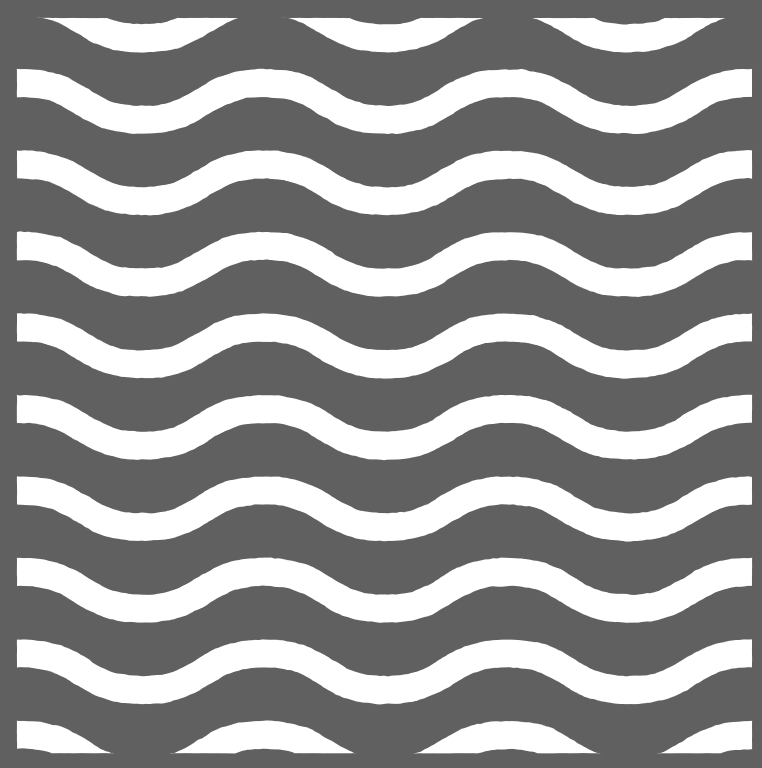
Give the GLSL for this pattern, as a Shadertoy shader.

```glsl
// Rows of white wavy bands with slightly ragged edges, cropped to a square on grey.
#define WAVE_LENGTH 0.3168
#define ROW_SPACING 0.1061
#define AMPLITUDE 0.0238
#define BAND_WIDTH 0.0365
#define FIRST_CREST_X 0.0272
#define FIRST_ROW_Y 0.0192
#define FLATTENING 0.06
#define ROUGHNESS 0.0011
#define FRAME_MIN vec2(0.0221, 0.0192)
#define FRAME_MAX vec2(0.9792, 0.9766)
#define GROUND vec3(0.376)
#define BAND vec3(1.0)

const float TAU = 6.2831853;

float hash(vec2 p) {
    vec3 q = fract(vec3(p.xyx) * 0.1031);
    q += dot(q, q.yzx + 33.33);
    return fract((q.x + q.y) * q.z);
}

float valueNoise(vec2 p) {
    vec2 cell = floor(p);
    vec2 f = smoothstep(0.0, 1.0, fract(p));
    float low = mix(hash(cell), hash(cell + vec2(1, 0)), f.x);
    float high = mix(hash(cell + vec2(0, 1)), hash(cell + vec2(1, 1)), f.x);
    return mix(low, high, f.y);
}

// Wave height (x) and slope (y): a cosine with gently flattened crests.
vec2 waveAt(float x) {
    float a = TAU * (x - FIRST_CREST_X) / WAVE_LENGTH;
    float scale = AMPLITUDE / (1.0 - FLATTENING);
    float height = cos(a) - FLATTENING * cos(3.0 * a);
    float slope = 3.0 * FLATTENING * sin(3.0 * a) - sin(a);
    return scale * vec2(height, slope * TAU / WAVE_LENGTH);
}

// Signed distance to the nearest band, negative inside.
float bandDistance(vec2 p) {
    vec2 wave = waveAt(p.x);
    float y = p.y - FIRST_ROW_Y - wave.x;
    y -= ROW_SPACING * round(y / ROW_SPACING);
    return abs(y) * inversesqrt(1.0 + wave.y * wave.y) - 0.5 * BAND_WIDTH;
}

float frameDistance(vec2 p) {
    vec2 d = abs(p - 0.5 * (FRAME_MIN + FRAME_MAX)) - 0.5 * (FRAME_MAX - FRAME_MIN);
    return max(d.x, d.y);
}

void mainImage(out vec4 fragColor, in vec2 fragCoord) {
    vec2 p = fragCoord / iResolution.y;
    float pixel = 1.0 / iResolution.y;

    // Small bumps of two sizes wear the edges differently in each repeat.
    float wear = 0.6 * valueNoise(p * 75.0) + 0.4 * valueNoise(p * 190.0 + 17.0) - 0.5;
    float d = bandDistance(p) + 2.0 * ROUGHNESS * wear;
    d = max(d, frameDistance(p) + 0.6 * ROUGHNESS * wear);

    float coverage = clamp(0.5 - d / pixel, 0.0, 1.0);
    fragColor = vec4(mix(GROUND, BAND, coverage), 1.0);
}
```
